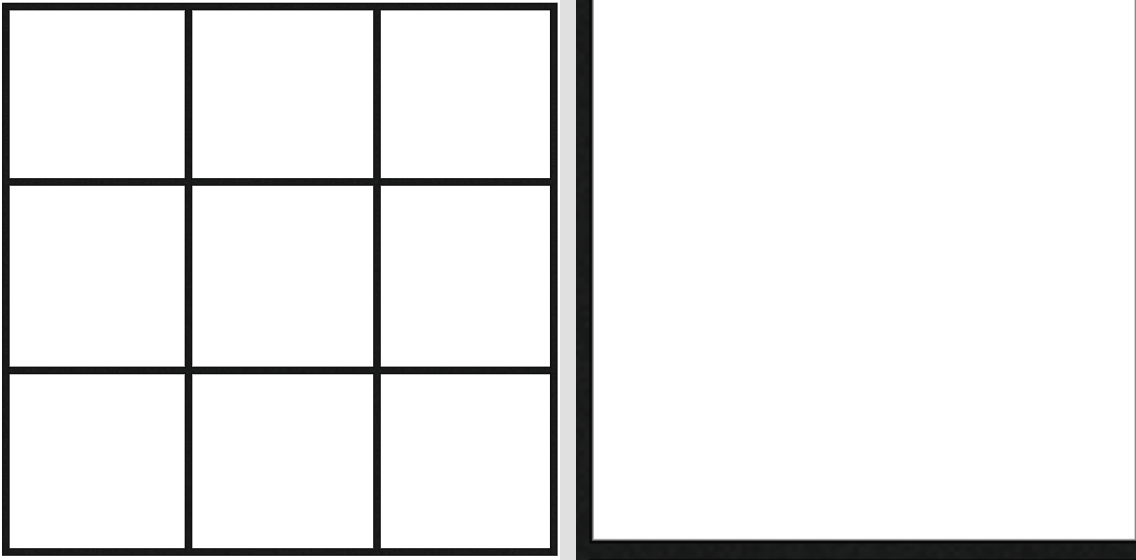
Left: the whole. Right: its middle third, enlarged.
Write a Shadertoy shader that draws this pattern.

```glsl
#define BARS_X vec4(0.0104, 0.3366, 0.6732, 0.9889)
#define BARS_Y vec4(0.0143, 0.3385, 0.6751, 0.9883)
#define HALF_WIDTH 0.0068
#define EDGE_SOFTNESS 0.0019
#define RIM_WIDTH 0.0022
#define GRAIN_SCALE 300.0
#define GRAIN_AMOUNT 0.03
#define PANE_COLOR vec3(1.0)
#define BAR_COLOR vec3(0.102, 0.104, 0.104)
#define RIM_COLOR vec3(0.035)

float hash(vec2 p) {
    return fract(sin(dot(p, vec2(127.1, 311.7))) * 43758.5453);
}

float valueNoise(vec2 p) {
    vec2 cell = floor(p);
    vec2 f = fract(p);
    f = f * f * (3.0 - 2.0 * f);
    float low = mix(hash(cell), hash(cell + vec2(1.0, 0.0)), f.x);
    float high = mix(hash(cell + vec2(0.0, 1.0)), hash(cell + vec2(1.0, 1.0)), f.x);
    return mix(low, high, f.y);
}

// Distance from a coordinate to the nearest bar centre on one axis
float nearestBar(float coord, vec4 bars) {
    vec4 d = abs(coord - bars);
    return min(min(d.x, d.y), min(d.z, d.w));
}

// Signed distance to the lattice, negative inside the bars
float latticeDistance(vec2 uv) {
    float bars = min(nearestBar(uv.x, BARS_X), nearestBar(uv.y, BARS_Y)) - HALF_WIDTH;

    // Trim the bars at the outer frame
    vec2 lower = vec2(BARS_X.x, BARS_Y.x) - HALF_WIDTH;
    vec2 upper = vec2(BARS_X.w, BARS_Y.w) + HALF_WIDTH;
    vec2 outside = max(lower - uv, uv - upper);
    return max(bars, max(outside.x, outside.y));
}

void mainImage(out vec4 fragColor, in vec2 fragCoord) {
    vec2 uv = fragCoord / iResolution.xy;
    float pixel = 1.0 / min(iResolution.x, iResolution.y);
    float d = latticeDistance(uv);

    // Charcoal bars with fine grain and a darker rim
    float grain = valueNoise(uv * GRAIN_SCALE) - 0.5;
    vec3 body = BAR_COLOR + grain * GRAIN_AMOUNT;
    float rim = smoothstep(-RIM_WIDTH - pixel, -RIM_WIDTH + pixel, d);
    vec3 bar = mix(body, RIM_COLOR, rim);

    // Soft transition to the white panes
    float coverage = clamp(0.5 - d / max(pixel, EDGE_SOFTNESS), 0.0, 1.0);
    fragColor = vec4(mix(PANE_COLOR, bar, coverage), 1.0);
}
```
